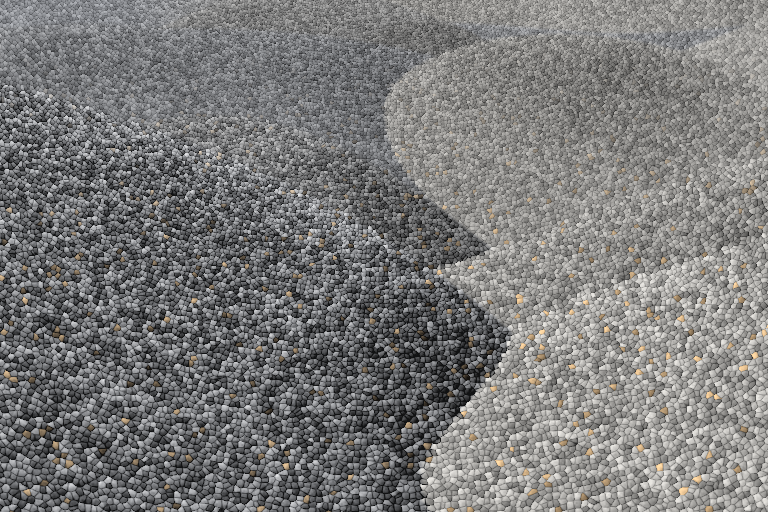
Reproduce this texture procedurally as a WebGL 1 fragment shader.

```glsl
precision highp float;
// Overlapping heaps of crushed gravel, finer with distance, in raking light.
uniform vec2 u_resolution;

#define STONES 130.0      // stones per unit of perspective space
#define VANISH vec2(0.75, 1.6)
#define EDGE 0.005        // softness of heap outlines
#define RAGGED 0.005      // stones breaking up the outlines
#define RIM 0.06          // extra light along the crests
#define LIGHT vec2(-0.6, 0.8)
#define GAP_DARK 0.75
#define OCHRE_SHARE 0.035

vec2 hash2(vec2 c) {
  vec2 h = vec2(dot(c, vec2(127.1, 311.7)), dot(c, vec2(269.5, 183.3)));
  return fract(sin(h) * 43758.5453);
}

float noise(vec2 p) {
  vec2 i = floor(p), f = fract(p);
  f = f * f * (3.0 - 2.0 * f);
  float low = mix(hash2(i).x, hash2(i + vec2(1, 0)).x, f.x);
  float high = mix(hash2(i + vec2(0, 1)).x, hash2(i + vec2(1, 1)).x, f.x);
  return mix(low, high, f.y);
}

// Cubic Bezier height over the span a..b
float curve(float x, float a, float b, vec4 h) {
  float t = (x - a) / (b - a), s = 1.0 - t;
  return dot(h, vec4(s * s * s, 3.0 * s * s * t, 3.0 * s * t * t, t * t * t));
}

// Cellular stones: x = relief around zero, y = random id
vec2 stones(vec2 q) {
  vec2 cell = floor(q), f = fract(q), nearest = vec2(0), id = vec2(0);
  float d1 = 9.0, d2 = 9.0;
  for (int j = -1; j <= 1; j++) {
    for (int i = -1; i <= 1; i++) {
      vec2 g = vec2(float(i), float(j));
      vec2 h = hash2(cell + g);
      vec2 r = g + 0.1 + 0.8 * h - f;
      float d = length(r * vec2(0.9, 1.1));
      if (d < d1) {
        d2 = d1; d1 = d; nearest = r; id = h;
      } else {
        d2 = min(d2, d);
      }
    }
  }
  float gap = 1.0 - smoothstep(0.0, 0.32, d2 - d1);
  float face = fract(id.x * 17.3 + id.y * 5.7);
  float relief = 1.3 * (face - 0.5) - 0.8 * dot(nearest, LIGHT);
  return vec2(relief - GAP_DARK * gap + 0.25, fract(id.x * 91.7 + id.y * 37.1));
}

// Lays a heap (tone, contrast, blueness) where inside > 0
void heap(inout vec3 ground, float inside, vec3 look) {
  look.x += RIM * exp(-max(inside, 0.0) / 0.025);
  ground = mix(ground, look, smoothstep(-EDGE, EDGE, inside));
}

void main() {
  vec2 p = gl_FragCoord.xy / u_resolution.y;
  float x = p.x, y = p.y;

  // Conformal perspective keeps the stones round while they shrink
  vec2 v = vec2(x, -y) - VANISH * vec2(1, -1);
  v.y = VANISH.y - y;
  vec2 q = STONES * vec2(atan(v.x, v.y), -log(length(v)));
  vec2 grain = stones(q);
  float jag = RAGGED * grain.x * (1.25 - y);

  // Far ground and distant mounds
  vec3 g = vec3(0.54 + 0.04 * smoothstep(0.5, 1.1, x), 0.16,
                1.0 - smoothstep(0.2, 0.6, x));
  heap(g, 0.945 + 0.01 * sin(x * 9.0) - y, vec3(0.49, 0.17, 0.8));
  heap(g, 1.02 - 0.9 * (x - 0.6) * (x - 0.6) - y, vec3(0.48, 0.17, 0.3));
  heap(g, 0.9 + 0.4 * (x - 1.33) - y, vec3(0.6, 0.15, 0.0));
  heap(g, 0.962 - 3.0 * (x - 0.83) * (x - 0.83) - y, vec3(0.42, 0.17, 0.2));

  // Broad bluish slope on the left
  float slope = curve(x, 0.0, 0.85, vec4(0.918, 0.955, 0.96, 0.89)) - y + jag;
  float hollow = smoothstep(0.3, 0.0, length((p - vec2(0.74, 0.75)) * vec2(1.2, 0.8)));
  heap(g, slope, vec3(0.45 - 0.05 * hollow + 0.05 * smoothstep(0.08, 0.2, slope), 0.18, 0.8));

  // Large dome on the right: elliptic left shoulder, gentle right flank
  float dx = x - 1.09;
  float drop = dx < 0.0 ? 0.15 * (1.0 - sqrt(max(0.0, 1.0 - dx * dx / 0.1156)))
                        : 0.595 * dx * dx;
  float sag = max(0.785 - y, 0.0);
  float dome = min(0.934 - drop - y, x - 0.75 - 2.9 * sag * sag) + jag;
  float shade = smoothstep(0.45, 0.0, length((p - vec2(1.2, 0.84)) * vec2(0.9, 1.8)));
  heap(g, dome, vec3(0.56 - 0.09 * shade, 0.18, 0.0));

  // Low mound in the middle, darkest at its right foot
  float mound = curve(x, 0.29, 0.94, vec4(0.758, 0.822, 0.708, 0.53)) - y + jag;
  heap(g, mound, vec3(0.46 - 0.14 * smoothstep(0.5, 0.88, x), 0.25, 0.5));

  // Middle heap on the right
  float right = curve(x, 0.89, 1.5, vec4(0.488, 0.555, 0.65, 0.691)) - y + jag;
  heap(g, right, vec3(0.56 - 0.05 * smoothstep(1.0, 1.4, x) * smoothstep(0.0, 0.1, right), 0.22, 0.0));

  // Big dark heap on the left, deepening towards the valley
  float left = curve(x, 0.0, 0.99, vec4(0.84, 0.746, 0.643, 0.36)) - y + jag;
  float valley = smoothstep(0.38, 0.0, length((p - vec2(0.93, 0.29)) * vec2(1.0, 0.85)));
  float body = 0.45 - 0.06 * smoothstep(0.0, 0.15, left) - 0.14 * valley;
  heap(g, left, vec3(body, 0.33, 0.8));

  // Bright heap at the front right
  float crest = curve(x, 0.98, 1.5, vec4(0.35, 0.45, 0.475, 0.541)) - y;
  float foot = x - curve(min(y, 0.4), 0.0, 0.4, vec4(0.84, 0.748, 1.048, 0.995));
  heap(g, min(crest, foot) + jag, vec3(0.61, 0.25, 0.0));

  // Stones, soft drifts and fine grit
  float drift = noise(p * vec2(9.0, 14.0)) + noise(p * 31.0) - 1.0;
  float grit = noise(q * 3.1) - 0.5;
  float tone = g.x + 0.035 * drift + g.y * (grain.x + 0.4 * grit);
  tone = clamp(tone, 0.07, 0.9);
  vec3 cool = mix(vec3(1.01, 1.0, 0.98), vec3(0.97, 1.0, 1.06), g.z * (1.0 - 0.6 * tone));
  vec3 color = tone * cool;
  float ochre = step(1.0 - OCHRE_SHARE, grain.y) * smoothstep(0.95, 0.4, y);
  color *= mix(vec3(1), vec3(1.15, 0.98, 0.76), ochre);
  gl_FragColor = vec4(color, 1.0);
}
```
